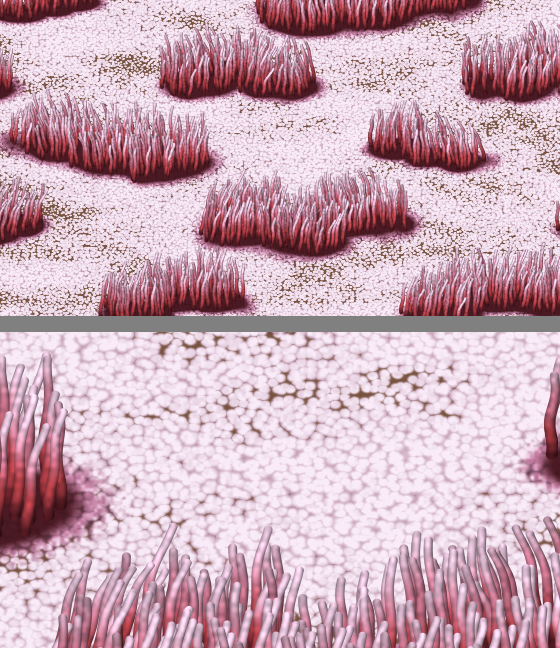
Top, the full canvas; bottom, a detail of the centre.
Reproduce this texture procedurally as a Shadertoy shader.

```glsl
const vec3 PALE = vec3(0.96, 0.90, 0.95);
const vec3 MAUVE = vec3(0.78, 0.64, 0.72);
const vec3 PIT_BROWN = vec3(0.47, 0.33, 0.25);
const vec3 HALO_PINK = vec3(0.66, 0.38, 0.52);
const vec3 SHADOW = vec3(0.25, 0.07, 0.10);
const vec3 STEM_RED = vec3(0.68, 0.24, 0.27);
const vec3 STEM_PINK = vec3(0.80, 0.46, 0.56);
const vec3 TIP_LILAC = vec3(0.87, 0.74, 0.83);

const float TOP_ROW = 0.98;                       // height of the first tuft row
const float ROW_GAP = 0.235;                      // distance between tuft rows
const vec2 LOBE_RADIUS = vec2(0.165, 0.060);
const vec2 HAIR_STEP = vec2(0.021, 0.018);        // spacing of hair roots
const float HAIR_MIN = 0.080;
const float HAIR_MAX = 0.130;
const float HAIR_RADIUS = 0.0062;
const vec2 GRAIN_SCALE = vec2(105.0, 135.0);

float hash1(vec2 p) {
    vec3 q = fract(p.xyx * 0.1031);
    q += dot(q, q.yzx + 33.33);
    return fract((q.x + q.y) * q.z);
}

vec2 hash2(vec2 p) {
    return vec2(hash1(p + 17.3), hash1(p + 71.9));
}

float noise(vec2 p) {
    vec2 i = floor(p), f = fract(p);
    f = f * f * (3.0 - 2.0 * f);
    return mix(mix(hash1(i), hash1(i + vec2(1, 0)), f.x),
               mix(hash1(i + vec2(0, 1)), hash1(i + vec2(1, 1)), f.x), f.y);
}

// Distance to the nearest scattered grain, in cells
float grainDistance(vec2 p) {
    vec2 cell = floor(p);
    float nearest = 2.0;
    for (int y = -1; y <= 1; y++)
        for (int x = -1; x <= 1; x++) {
            vec2 id = cell + vec2(x, y);
            nearest = min(nearest, length(id + hash2(id) - p));
        }
    return nearest;
}

// Footprint of the tufts: below one inside, growing outward
float tuftField(vec2 p) {
    float row = round((TOP_ROW - p.y) / ROW_GAP);
    float shift = fract(0.15 + 0.6 * row);
    float col = round(p.x - shift);
    float size = 0.75 + 0.25 * cos(3.1 * col + 1.2 * (row - 2.5));
    vec2 q = p - vec2(col + shift, TOP_ROW - row * ROW_GAP);
    float field = 9.0;
    for (int k = -1; k <= 1; k++) {
        float side = float(k);
        vec2 lobe = size * vec2(0.17 * side, 0.037 * sin(2.1 * side + 1.7 * row));
        field = min(field, length((q - lobe) / (size * LOBE_RADIUS)));
    }
    return field + 0.5 * (noise(p * 14.0) - 0.5);
}

// Granular floor with brown pits in streaks and shadow around the tufts
vec3 groundColor(vec2 p) {
    float grain = grainDistance(p * GRAIN_SCALE);
    float streak = 0.65 * noise(p * vec2(5.0, 15.0) + 3.0) + 0.35 * noise(p * vec2(18.0, 45.0));
    float fine = noise(p * 230.0);
    float light = 1.0 - smoothstep(0.30, 0.95, grain) + 0.5 * (fine - 0.5) + 0.5 * (0.5 - streak);
    vec3 color = mix(MAUVE, PALE, clamp(light, 0.0, 1.1));
    color = mix(color, PIT_BROWN, smoothstep(0.61, 0.82, 0.5 * grain + 0.6 * streak));
    float field = tuftField(p + vec2(-0.012, 0.004));
    float halo = smoothstep(1.4, 1.05, field + 0.25 * (fine - 0.5));
    color = mix(color, HALO_PINK * (0.6 + 0.55 * light), 0.85 * halo);
    return mix(color, SHADOW, 0.92 * smoothstep(1.12, 0.9, field));
}

vec3 hairColor(float along, float across, float tone, float speckle) {
    vec3 color = mix(SHADOW, STEM_RED, smoothstep(-0.08, 0.25, along));
    color = mix(color, STEM_PINK, smoothstep(0.25, 0.62, along));
    color = mix(color, TIP_LILAC, smoothstep(0.55, 1.0, along + 0.35 * (tone - 0.5)));
    float round_ = 1.08 - 0.5 * across * across - 0.1 * across;
    return color * round_ * (0.84 + 0.22 * tone + 0.28 * (speckle - 0.5));
}

void mainImage(out vec4 fragColor, in vec2 fragCoord) {
    vec2 p = fragCoord / iResolution.y;
    float edge = 0.7 / iResolution.y;
    float speckle = noise(p * 190.0);
    vec3 color = vec3(0.0);
    float cover = 0.0;

    // Hairs from front to back
    vec2 first = floor(vec2(p.x, p.y - HAIR_MAX - HAIR_RADIUS) / HAIR_STEP);
    for (int row = 0; row < 9; row++) {
        for (int col = -2; col <= 2; col++) {
            vec2 id = first + vec2(col, row);
            vec2 root = (id + hash2(id)) * HAIR_STEP;
            float tone = hash1(id + 5.7);
            float len = mix(HAIR_MIN, HAIR_MAX, hash1(id + 43.1));
            float lean = 0.055 * (noise(root * 6.0) - 0.5) + 0.026 * (tone - 0.5);
            float along = clamp((p.y - root.y) / len, 0.0, 1.0);
            float bend = lean * along * along + 0.002 * sin(9.0 * along + 6.0 * tone);
            vec2 q = p - root - vec2(bend, len * along);
            float radius = HAIR_RADIUS * (1.0 - 0.25 * along);
            float mask = smoothstep(edge, -edge, length(q) - radius);
            if (mask <= 0.0 || tuftField(root) > 1.0) continue;
            float across = clamp(q.x / radius, -1.0, 1.0);
            color += (1.0 - cover) * mask * hairColor(along, across, tone, speckle);
            cover += (1.0 - cover) * mask;
        }
        if (cover > 0.99) break;
    }
    if (cover < 0.99) color += (1.0 - cover) * groundColor(p);
    fragColor = vec4(clamp(color, 0.0, 1.0), 1.0);
}
```
